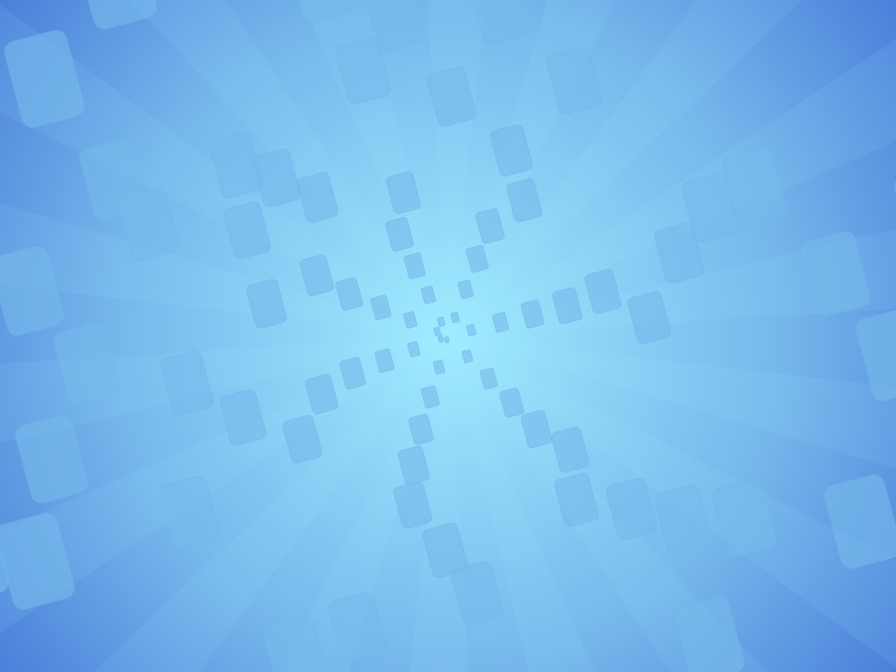
Reproduce this background procedurally as a Shadertoy shader.

```glsl
// Blue sunburst with tilted rounded tiles spiralling out of a glowing centre.

#define TILE_COUNT 92
#define ARMS 7.0
#define RAYS 18.0
#define RAY_STRENGTH 0.09
#define TILE_OPACITY 0.6
#define TILE_TILT 0.26
#define TILE_ASPECT 1.38
#define ANGLE_JITTER 0.8

const float TAU = 6.2831853;
const vec3 GLOW = vec3(0.625, 0.925, 1.0);
const vec3 SKY  = vec3(0.465, 0.725, 0.925);
const vec3 DEEP = vec3(0.31, 0.52, 0.86);
const vec3 TILE = vec3(0.46, 0.73, 0.92);
const vec3 RIM  = vec3(0.38, 0.64, 0.88);

float hash(float n) {
    return fract(sin(n * 91.17) * 4375.85);
}

mat2 rotation(float angle) {
    float c = cos(angle), s = sin(angle);
    return mat2(c, -s, s, c);
}

float roundedBox(vec2 p, vec2 halfSize, float radius) {
    vec2 q = abs(p) - halfSize + radius;
    return length(max(q, 0.0)) + min(max(q.x, q.y), 0.0) - radius;
}

// Radial gradient with faint alternating rays.
vec3 sunburst(vec2 p, float pixel) {
    float r = length(p);
    vec3 color = mix(GLOW, SKY, min(r / 0.5, 1.0));
    color = mix(color, DEEP, clamp((r - 0.5) / 0.333, 0.0, 1.0));
    float wave = sin(RAYS * atan(p.y, p.x + 1e-6) - 1.1);
    float ray = clamp(wave * r / (RAYS * pixel) + 0.5, 0.0, 1.0);
    return mix(color, GLOW, RAY_STRENGTH * (ray - 0.5));
}

// Clockwise spiral; the outer turns scatter more.
vec2 tileCenter(float i) {
    float angle = TAU * (0.875 - i / ARMS);
    angle += 0.2 * cos(angle - 0.9);
    float scatter = smoothstep(25.0, 42.0, i);
    angle += ANGLE_JITTER * scatter * (hash(i) - 0.5);
    float radius = i * (0.0057 + 0.00004 * i);
    return radius * vec2(cos(angle), sin(angle));
}

void mainImage(out vec4 fragColor, in vec2 fragCoord) {
    float pixel = 1.0 / iResolution.y;
    vec2 p = (fragCoord - 0.5 * iResolution.xy) * pixel;
    vec3 color = sunburst(p, pixel);

    // Translucent tiles grow with their distance from the centre.
    mat2 tilt = rotation(TILE_TILT);
    for (int n = 1; n <= TILE_COUNT; n++) {
        float i = float(n);
        float width = 0.0058 + 0.00113 * i;
        vec2 halfSize = 0.5 * width * vec2(1.0, TILE_ASPECT);
        float d = roundedBox(tilt * (p - tileCenter(i)), halfSize, 0.18 * width);
        float fill = clamp(0.5 - d / pixel, 0.0, 1.0);
        float rim = fill * smoothstep(-0.003, 0.0, d);
        color = mix(color, TILE, TILE_OPACITY * fill);
        color = mix(color, RIM, 0.15 * rim);
    }
    fragColor = vec4(color, 1.0);
}
```
